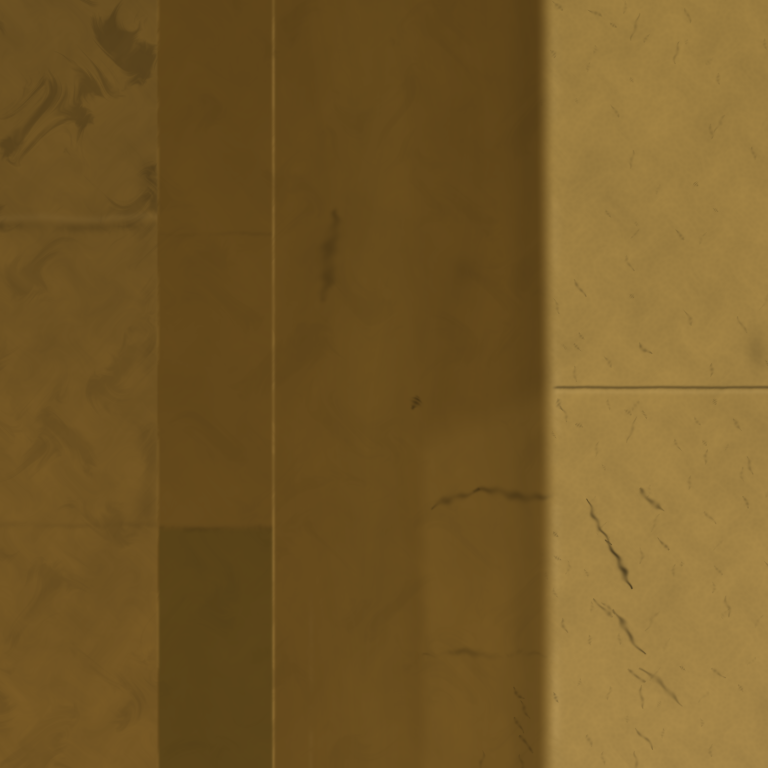
A Shadertoy shader for this texture:

```glsl
// Dim stone wall of dressed slabs, with a soft corner and a lit slab face on the right.

float hash(vec2 p) {
  vec3 q = fract(p.xyx * vec3(0.1031, 0.103, 0.0973));
  q += dot(q, q.yzx + 33.33);
  return fract((q.x + q.y) * q.z);
}

vec2 hash2(vec2 p) { return vec2(hash(p), hash(p + 57.3)); }

// Layered, rotated and warped sines, roughly -1 to 1
float stain(vec2 p) {
  float sum = 0.0, amp = 0.5;
  for (int i = 0; i < 5; i++) {
    p += 0.7 * sin(p.yx * 1.3 + float(i) * 1.7);
    sum += amp * sin(p.x) * cos(p.y);
    p = mat2(1.44, 1.08, -1.08, 1.44) * p + 2.3;
    amp *= 0.62;
  }
  return sum;
}

// Distance to the nearest scattered point
float cellular(vec2 p) {
  float d = 2.0;
  for (int i = 0; i < 9; i++) {
    vec2 c = floor(p) + vec2(i % 3, i / 3) - 1.0;
    d = min(d, length(c + hash2(c) - p));
  }
  return d;
}

float band(float x, float lo, float hi, float soft) {
  return smoothstep(lo - soft, lo + soft, x) * smoothstep(hi + soft, hi - soft, x);
}

// Soft line at distance zero
float line(float d, float width) { return exp(-d * d / (width * width)); }

// Ragged stroke between two ends, tapered at both
float crack(vec2 p, vec4 ends, float width) {
  p += 0.0025 * sin(p.yx * vec2(95, 80) + ends.xy * 45.0);
  p += 0.0013 * sin(p.yx * vec2(310, 270) + ends.zw * 70.0);
  vec2 a = p - ends.xy, b = ends.zw - ends.xy;
  float t = clamp(dot(a, b) / dot(b, b), 0.0, 1.0);
  float wear = 0.75 + 0.25 * sin(t * 17.0 + ends.x * 60.0);
  return wear * line(length(a - b * t), width * (0.4 + 0.6 * sin(3.14 * t)));
}

// Short random scratches, one in some cells of a grid
float scratches(vec2 p, float scale, float density) {
  float mark = 0.0;
  for (int i = 0; i < 9; i++) {
    vec2 c = floor(p * scale) + vec2(i % 3, i / 3) - 1.0, r = hash2(c + 11.0);
    float angle = mix(0.9, 2.5, r.x);
    vec2 mid = (c + hash2(c)) / scale;
    vec2 reach = vec2(cos(angle), sin(angle)) * (0.08 + 0.25 * r.y) / scale;
    float on = step(hash(c + 91.0), density) * (0.3 + 0.7 * r.x);
    mark = max(mark, on * crack(p, vec4(mid - reach, mid + reach), 0.0024));
  }
  return mark;
}

// Slabs in shadow
vec3 shadedWall(vec2 p, float cloud, float fine, float worn) {
  float left = smoothstep(0.207, 0.203, p.x);
  float strip = band(p.x, 0.207, 0.355, 0.002);
  float pier = smoothstep(0.355, 0.362, p.x);
  vec3 c = mix(vec3(0.405, 0.295, 0.112), vec3(0.373, 0.27, 0.098), p.y);
  c = mix(c, mix(vec3(0.46, 0.34, 0.139), vec3(0.41, 0.308, 0.13), p.y), left);
  c -= vec3(0.047, 0.026, 0.014) * strip * smoothstep(0.316, 0.306, p.y);
  c += vec3(0.016, 0.015, 0.008) * line(p.x - 0.49, 0.06);
  float panelTop = 0.43 + 0.4 * (p.x - 0.56);
  c += vec3(0.034, 0.029, 0.016) * smoothstep(0.54, 0.565, p.x) * smoothstep(0.03, -0.03, p.y - panelTop);
  c *= 1.0 - 0.08 * line(p.x - 0.69, 0.025);

  // Stains, strongest at the upper left
  float blotch = smoothstep(0.12, 0.65, stain(p * 30.0 + 6.0) + 0.3 * cloud);
  c *= 1.0 + cloud * (0.025 + 0.03 * left) + fine * (0.012 + 0.025 * left);
  c *= 1.0 + 0.025 * pier * stain(p * vec2(38, 7) + 8.0);
  c *= 1.0 - blotch * (0.03 + left * (0.04 + 0.1 * smoothstep(0.62, 0.82, p.y)));
  c *= 1.0 - 0.09 * line(p.x - 0.193, 0.012) * band(p.y, 0.32, 0.79, 0.03) * worn;

  // Joints, worn away in places
  float y = p.y - 0.0015 * sin(p.x * 45.0) - 0.002 * fine;
  float joints = left * (line(y - 0.705, 0.006) + 0.5 * line(y - 0.316, 0.004));
  joints += strip * (0.5 * line(y - 0.695, 0.003) + line(y - 0.3125, 0.004));
  c *= 1.0 - 0.11 * joints * (0.35 + 0.65 * worn);
  c += 0.018 * left * line(y - 0.716, 0.005);
  c += vec3(0.05, 0.042, 0.025) * line(p.x - 0.206, 0.0022) * worn;
  c += vec3(0.115, 0.1, 0.065) * line(p.x - 0.356, 0.0023) * (0.55 + 0.45 * worn);
  c += 0.014 * line(p.x - 0.405, 0.003) * smoothstep(0.25, 0.15, p.y) * worn;

  // Marks on the pier
  float marks = 0.17 * crack(p, vec4(0.437, 0.72, 0.421, 0.61), 0.011);
  marks += 0.28 * crack(p, vec4(0.538, 0.472, 0.546, 0.484), 0.006);
  marks += 0.19 * crack(p, vec4(0.565, 0.338, 0.622, 0.364), 0.005);
  marks += 0.21 * crack(p, vec4(0.615, 0.362, 0.72, 0.35), 0.006);
  marks += 0.15 * crack(p, vec4(0.555, 0.15, 0.715, 0.148), 0.005) * worn;
  marks += 0.06 * line(length(p - vec2(0.607, 0.648)), 0.018);
  marks += 0.18 * scratches(p, 22.0, 0.6) * smoothstep(0.59, 0.61, p.x) * smoothstep(0.16, 0.1, p.y);
  return c * (1.0 - marks);
}

// Bright slab face with scars and one joint
vec3 litWall(vec2 p, float cloud, float fine, float worn) {
  vec3 c = mix(vec3(0.638, 0.515, 0.276), vec3(0.6, 0.482, 0.244), p.y);
  c *= 1.0 + 0.03 * (cloud + fine + cellular(p * 150.0) - 0.5);
  c += 0.03 * line(p.x - 0.723, 0.008) * (1.0 - 0.6 * p.y) * worn;
  float scars = 0.2 * scratches(p, 18.0, 0.32) + 0.13 * scratches(p + 3.7, 31.0, 0.28);
  scars += 0.34 * crack(p, vec4(0.763, 0.352, 0.795, 0.29), 0.0025);
  scars += 0.5 * crack(p, vec4(0.79, 0.298, 0.824, 0.233), 0.0034);
  scars += 0.32 * crack(p, vec4(0.797, 0.203, 0.838, 0.15), 0.0034);
  scars += 0.28 * crack(p, vec4(0.833, 0.366, 0.865, 0.333), 0.0034);
  scars += 0.2 * crack(p, vec4(0.833, 0.128, 0.89, 0.085), 0.0034);
  scars += 0.1 * line(length((p - vec2(0.985, 0.545)) * vec2(1.5, 0.7)), 0.018);
  c *= 1.0 - min(scars, 0.6);
  float d = p.y - 0.4955 - 0.0006 * fine, range = smoothstep(0.717, 0.727, p.x);
  c *= 1.0 - 0.3 * line(d, 0.0021) * range;
  return c + 0.025 * line(d + 0.006, 0.003) * range;
}

void mainImage(out vec4 fragColor, in vec2 fragCoord) {
  vec2 uv = fragCoord / iResolution.xy;
  float cloud = stain(uv * vec2(17, 14)), fine = stain(uv * 55.0 + 4.0);
  float worn = smoothstep(-0.35, 0.45, stain(uv * 31.0 + 1.0));
  // Rounded corner between shadow and light
  float corner = smoothstep(0.699, 0.725, uv.x - 0.002 * sin(uv.y * 5.0));
  vec3 color = mix(shadedWall(uv, cloud, fine, worn), litWall(uv, cloud, fine, worn), corner);
  fragColor = vec4(color, 1.0);
}
```
